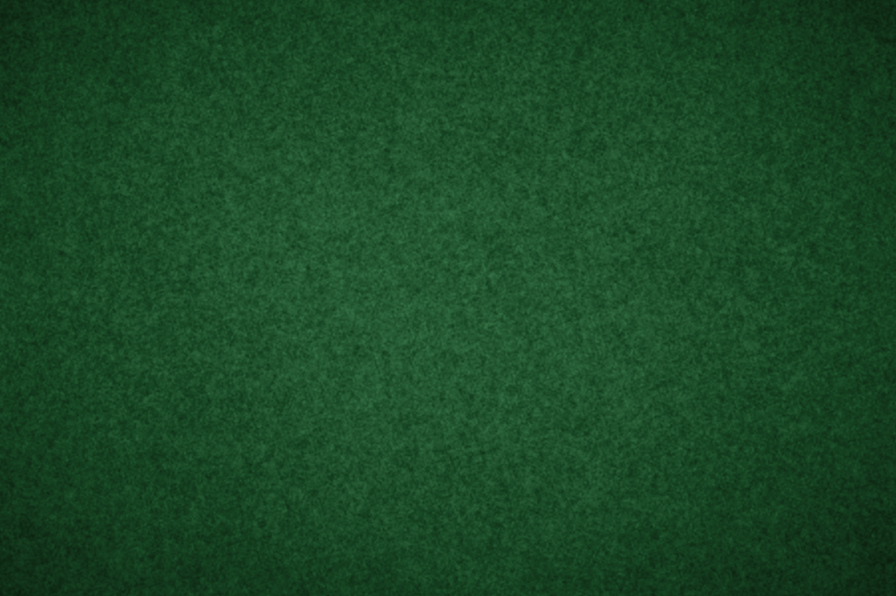
Give the GLSL for this texture, as a WebGL 2 fragment shader.

```glsl
#version 300 es
precision highp float;
// Dark green felt cloth with fine matted fibres, lit softly from the middle.

uniform vec2 u_resolution;
out vec4 fragColor;

// Cloth colours, from shade to light
const vec3 SHADE = vec3(0.045, 0.130, 0.060);
const vec3 BODY  = vec3(0.085, 0.270, 0.135);
const vec3 LIGHT = vec3(0.185, 0.410, 0.245);

// Lighting
const vec2  GLOW_CENTRE  = vec2(0.49, 0.53);
const float GLOW_LEVEL   = 0.76;
const float GLOW_FALLOFF = 0.29;
const float CORNER_SHADE = 0.05;

// Fibres and grain; scales are cells per canvas height
const int   FIBRE_LAYERS = 4;
const vec2  FIBRE_SCALE  = vec2(95.0, 270.0);
const float FIBRE_AMOUNT = 0.42;
const float FIBRE_BEND   = 0.9;
const float GRAIN_SCALE  = 300.0;
const float GRAIN_AMOUNT = 0.22;
const float MOTTLE_SCALE = 28.0;
const float MOTTLE_AMOUNT = 0.10;
const float CLOUD_SCALE  = 5.0;
const float CLOUD_AMOUNT = 0.07;

// Integer hash of a lattice cell, 0 to 1
float hash(vec2 cell) {
    uvec2 k = uvec2(ivec2(cell) + 32768);
    uint h = k.x * 1597334677u ^ k.y * 3812015801u;
    h = (h ^ (h >> 15)) * 2246822519u;
    h = (h ^ (h >> 13)) * 3266489917u;
    return float((h ^ (h >> 16)) >> 8) / 16777216.0;
}

// Smooth value noise, centred on zero
float noise(vec2 p) {
    vec2 cell = floor(p);
    vec2 f = fract(p);
    f = f * f * (3.0 - 2.0 * f);
    float low  = mix(hash(cell), hash(cell + vec2(1.0, 0.0)), f.x);
    float high = mix(hash(cell + vec2(0.0, 1.0)), hash(cell + vec2(1.0, 1.0)), f.x);
    return mix(low, high, f.y) - 0.5;
}

mat2 rotation(float angle) {
    float c = cos(angle), s = sin(angle);
    return mat2(c, -s, s, c);
}

// Short stretched strands, crossing at several angles
float fibres(vec2 p) {
    vec2 bend = FIBRE_BEND * vec2(noise(p * 40.0), noise(p * 40.0 + 71.0));
    float sum = 0.0;
    for (int i = 0; i < FIBRE_LAYERS; i++) {
        float layer = float(i);
        vec2 strand = rotation(0.35 + layer * 0.785) * p * FIBRE_SCALE.yy;
        strand.x *= FIBRE_SCALE.x / FIBRE_SCALE.y;
        sum += noise(strand + bend + layer * 137.0);
    }
    return sum / sqrt(float(FIBRE_LAYERS));
}

// Broad oval light, with deeper corners
float glow(vec2 uv) {
    vec2 d = 2.0 * (uv - GLOW_CENTRE);
    float r2 = dot(d, d);
    float corner = d.x * d.x * d.y * d.y;
    return GLOW_LEVEL - GLOW_FALLOFF * r2 - CORNER_SHADE * corner;
}

vec3 feltColour(float tone) {
    vec3 lower = mix(SHADE, BODY, clamp(tone * 2.0, -0.4, 1.0));
    return mix(lower, LIGHT, clamp(tone * 2.0 - 1.0, 0.0, 1.4));
}

void main() {
    vec2 uv = gl_FragCoord.xy / u_resolution;
    vec2 p = gl_FragCoord.xy / u_resolution.y;

    float light = glow(uv);

    // Surface relief, weaker where the cloth is dark
    float relief = FIBRE_AMOUNT * fibres(p)
                 + GRAIN_AMOUNT * noise(p * GRAIN_SCALE + 311.0)
                 + MOTTLE_AMOUNT * noise(p * MOTTLE_SCALE + 19.0);
    float cloud = CLOUD_AMOUNT * noise(p * CLOUD_SCALE + 7.0);
    float contrast = mix(0.55, 1.0, clamp(light / GLOW_LEVEL, 0.0, 1.0));

    fragColor = vec4(feltColour(light + cloud + relief * contrast), 1.0);
}
```
